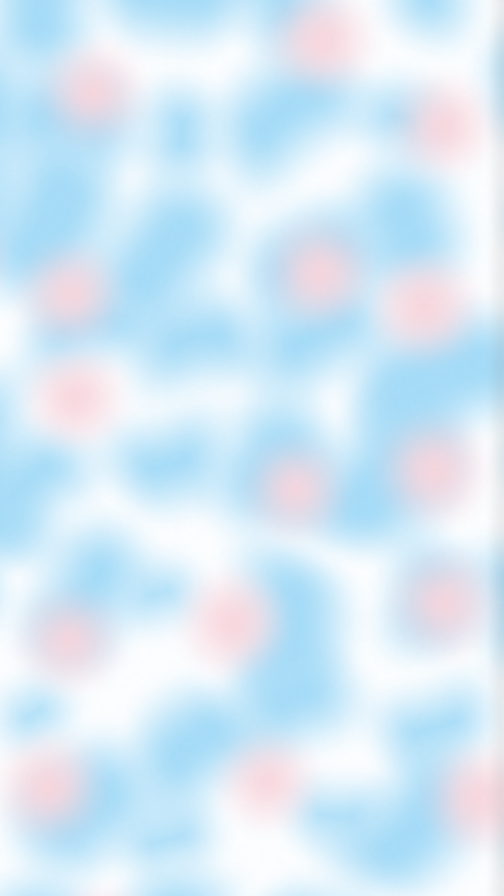
Write a Shadertoy shader that draws this pattern.

```glsl
const vec3 WHITE = vec3(0.982, 0.991, 0.998);
const vec3 BLUE = vec3(0.65, 0.86, 0.968);
const vec3 PINK = vec3(0.972, 0.835, 0.862);

// Lengths are fractions of the canvas width
const float BLUE_CELL = 0.24;
const float BLUE_RADIUS = 0.08;
const float BLUE_HALF_LENGTH = 0.05;
const float BLUE_BLUR = 0.077;
const float BLUE_BEND = 2.6;
const float BLUE_TILT = 0.75;
const float TILT_SPREAD = 2.4;
const vec2 BLUE_SCALE = vec2(0.3, 1.2);

const float PINK_CELL = 0.36;
const float PINK_RADIUS = 0.064;
const float PINK_BLUR = 0.07;
const float PINK_OPACITY = 0.93;

const float JITTER = 0.55;
const float EDGE_SHADE = 0.07;
const float EDGE_WIDTH = 0.04;
const float GRAIN_CELL = 0.006;
const float GRAIN_AMOUNT = 0.006;

float hash(vec2 p) {
    return fract(sin(dot(p, vec2(127.1, 311.7))) * 43758.5453);
}

vec2 hash2(vec2 p) {
    return vec2(hash(p), hash(p + 41.3));
}

float valueNoise(vec2 p) {
    vec2 i = floor(p), f = fract(p);
    f = f * f * (3.0 - 2.0 * f);
    float low = mix(hash(i), hash(i + vec2(1.0, 0.0)), f.x);
    float high = mix(hash(i + vec2(0.0, 1.0)), hash(i + 1.0), f.x);
    return mix(low, high, f.y);
}

// Soft coverage: 1 inside, 0 outside
float softFill(float dist, float blur) {
    return 1.0 - smoothstep(-blur, blur, dist);
}

vec2 cellCentre(vec2 id, float cell, float seed) {
    return (id + 0.5 + JITTER * (hash2(id + seed) - 0.5)) * cell;
}

// Bent capsule with random tilt and size
float beanDistance(vec2 p, vec2 id) {
    float angle = BLUE_TILT + TILT_SPREAD * (hash(id + 7.7) - 0.5);
    float scale = mix(BLUE_SCALE.x, BLUE_SCALE.y, sqrt(hash(id + 19.1)));
    float c = cos(angle), s = sin(angle);
    p = vec2(c * p.x + s * p.y, c * p.y - s * p.x);
    p.y += BLUE_BEND * (hash(id + 3.9) * 2.0 - 1.0) * p.x * p.x;
    float halfLength = BLUE_HALF_LENGTH * scale * mix(0.4, 1.4, hash(id + 29.5));
    p.x -= clamp(p.x, -halfLength, halfLength);
    return length(p) - BLUE_RADIUS * scale;
}

float blueLayer(vec2 p) {
    vec2 base = floor(p / BLUE_CELL);
    float uncovered = 1.0;
    for (int y = -1; y <= 1; y++) {
        for (int x = -1; x <= 1; x++) {
            vec2 id = base + vec2(x, y);
            float dist = beanDistance(p - cellCentre(id, BLUE_CELL, 11.0), id);
            uncovered *= 1.0 - softFill(dist, BLUE_BLUR);
        }
    }
    return 1.0 - uncovered;
}

float pinkLayer(vec2 p) {
    vec2 base = floor(p / PINK_CELL);
    float cover = 0.0;
    for (int y = -1; y <= 1; y++) {
        for (int x = -1; x <= 1; x++) {
            vec2 id = base + vec2(x, y);
            float radius = PINK_RADIUS * mix(0.9, 1.12, hash(id + 53.0));
            float dist = length(p - cellCentre(id, PINK_CELL, 67.0)) - radius;
            cover = max(cover, softFill(dist, PINK_BLUR));
        }
    }
    return cover;
}

void mainImage(out vec4 fragColor, in vec2 fragCoord) {
    vec2 p = fragCoord / iResolution.x;

    vec3 color = mix(WHITE, BLUE, blueLayer(p));
    color = mix(color, PINK, PINK_OPACITY * pinkLayer(p));

    // Faint shade along the right border
    color *= 1.0 - EDGE_SHADE * smoothstep(1.0 - EDGE_WIDTH, 1.0, p.x);

    // Barely visible grain
    color += GRAIN_AMOUNT * (valueNoise(p / GRAIN_CELL) - 0.5);

    fragColor = vec4(color, 1.0);
}
```
